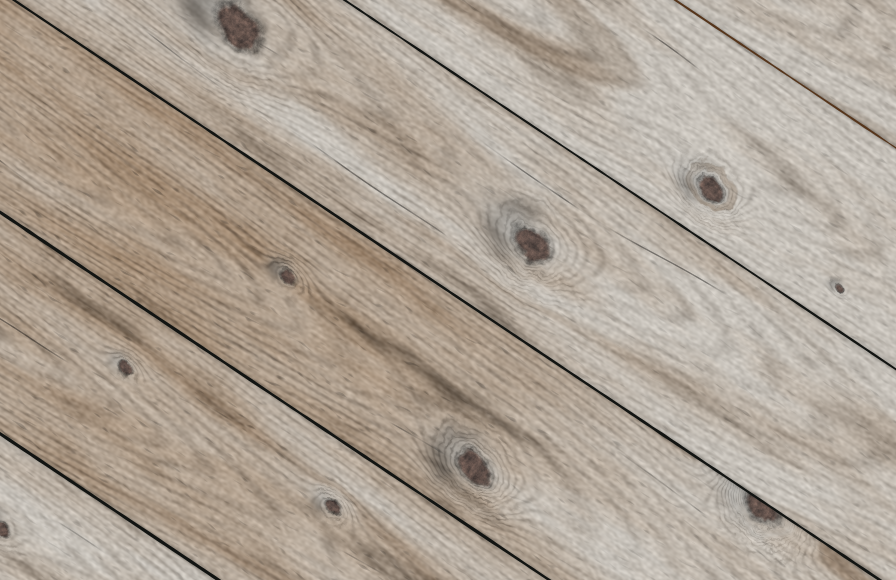
This texture is drawn by a Shadertoy shader. Its source:

```glsl
// Weathered diagonal deck boards: six planks split by dark gaps.
// Growth rings are slices of a tilted cone, pushed aside and curled by knots;
// gradient noise adds stains, fibres, cracks and worn edges.

vec2 gradientAt(vec2 cell) {
    vec2 q = vec2(dot(cell, vec2(127.1, 311.7)), dot(cell, vec2(269.5, 183.3)));
    return fract(sin(q) * 43758.55) * 2.0 - 1.0;
}

float gradientNoise(vec2 p) {
    vec2 i = floor(p), f = p - i, s = f * f * f * (f * (f * 6.0 - 15.0) + 10.0);
    vec2 e = vec2(0, 1);
    float low = mix(dot(gradientAt(i), f), dot(gradientAt(i + e.yx), f - e.yx), s.x);
    float high = mix(dot(gradientAt(i + e), f - e), dot(gradientAt(i + 1.0), f - 1.0), s.x);
    return mix(low, high, s.y);
}

float fractalNoise(vec2 p) {
    float sum = 0.0, amp = 1.0;
    for (int i = 0; i < 4; i++) {
        sum += amp * gradientNoise(p);
        p = p * 2.03 + 17.3;
        amp *= 0.55;
    }
    return sum;
}

// Per plank: first knot along, spacing along, position across, step across
const vec4 knotRow[6] = vec4[6](
    vec4(9, 1, 0.5, 0), vec4(1.2, 0.28, 0.745, 0.06), vec4(0.367, 0.63, 0.435, 0.1),
    vec4(0.678, 0.45, 0.42, 0.3), vec4(0.533, 0.43, 0.323, 0), vec4(0.509, 9, 0.43, 0));
// Per plank: radius of the first knot and of the later ones
const vec2 knotRadius[6] = vec2[6](
    vec2(0.01), vec2(0.018, 0.006), vec2(0.032, 0.026),
    vec2(0.011, 0.024), vec2(0.01, 0.011), vec2(0.012, 0.01));

void mainImage(out vec4 fragColor, in vec2 fragCoord) {
    float pixel = 1.0 / iResolution.y;
    vec2 p = vec2(fragCoord.x, iResolution.y - fragCoord.y) * pixel;

    // Plank frame: x runs along the boards, y across them
    vec2 board = vec2(dot(p, vec2(0.831, 0.5566)), dot(p, vec2(-0.5566, 0.831)));
    const float pitch = 0.3173;
    float row = (board.y + 0.0133) / pitch;
    float id = floor(row);
    float across = (row - id) * pitch;
    int plank = int(clamp(id + 3.0, 0.0, 5.0));
    vec2 local = board + vec2(id * 7.3, id * 3.1);

    // Knots bend the grain and collect their own masks
    float center = pitch * (0.5 + 0.12 * sin(id * 4.4 + 2.4));
    float d = across - center + 0.022 * gradientNoise(local * vec2(2.2, 4));
    float core = 0.0, rim = 0.0, halo = 0.0, shade = 0.0, curl = 0.0, curlRing = 0.0;
    int count = id == 0.0 ? 3 : 2;
    for (int k = 0; k < count; k++) {
        vec4 r = knotRow[plank];
        float n = float(k);
        float radius = k == 0 ? knotRadius[plank].x : knotRadius[plank].y;
        vec2 q = vec2(board.x - r.x - n * r.y, across - pitch * fract(r.z + n * r.w));
        q += radius * 0.45 * fractalNoise(local * 0.7 / radius + n);
        q.y -= 0.15 * q.x * exp(-abs(q.x) / radius * 0.3);
        float e = length(q * vec2(0.66, 1)) / radius;
        float push = exp(-pow(q.x / radius / 3.5, 2.0) - abs(q.y) / radius * 0.4);
        d -= 1.1 * radius * push * q.y / sqrt(q.y * q.y + radius * radius * 0.5);

        float weight = exp(-e * e * 0.25) * smoothstep(0.0, 0.025, radius);
        curlRing = mix(curlRing, e * radius, weight);
        curl = max(curl, weight);
        float soft = max(0.15, pixel / radius);
        core = max(core, 1.0 - smoothstep(0.85 - soft, 0.85 + soft, e));
        rim = max(rim, exp(-pow((e - 0.95) / 0.2, 2.0)));
        vec2 behind = (q + vec2(1.3 * radius, 0)) * vec2(0.5, 0.85) / radius;
        halo = max(halo, exp(-dot(behind, behind) * 0.55));
        shade = max(shade, exp(-pow(e - 1.9, 2.0) * 2.0) * smoothstep(0.5, -2.0, q.x / radius));
    }

    // Growth rings: the cone's depth rises along the board, giving arched tips
    float depth = 0.01 + 0.085 * board.x + 0.02 * gradientNoise(local * vec2(2.5, 2));
    float ring = mix(sqrt(d * d + depth * depth), curlRing, curl);
    float phase = ring * 96.0 + 0.6 * fractalNoise(local * vec2(3, 22));
    float wave = 0.5 + 0.5 * sin(6.2832 * phase);
    float fade = 1.0 - smoothstep(0.35, 0.8, fwidth(phase));
    float grain = mix(0.35, wave * wave, fade);
    float broken = clamp(0.85 + 1.3 * gradientNoise(local * vec2(22, 70)), 0.1, 1.7);
    float bands = gradientNoise(vec2(ring * 28.0, id * 5.7 + board.x * 0.5));

    // Board tone: warmer in the middle planks, bleached towards the right
    float stain = fractalNoise(local * vec2(2.4, 12));
    float warm = 0.12 + 0.75 * exp(-pow(id - 0.3, 2.0) * 0.8);
    warm *= 1.0 - 0.7 * smoothstep(0.5, 1.6, board.x);
    warm = clamp(warm + 0.5 * stain + 0.3 * bands, 0.0, 1.15);
    vec3 color = mix(vec3(0.79, 0.77, 0.74), vec3(0.66, 0.565, 0.47), warm);
    float contrast = (0.11 + 0.12 * warm) * (0.8 + 0.8 * gradientNoise(local * vec2(4, 14)));
    color *= 1.0 - contrast * grain * broken * vec3(0.95, 1.0, 1.05);
    color *= 1.0 - 0.15 * smoothstep(0.1, 0.4, bands) * vec3(0.8, 1.0, 1.2);
    color *= 1.0 - 0.3 * smoothstep(0.2, 0.75, stain) * (0.25 + warm);

    // Fibres, speckle and dark pores
    color += 0.08 * gradientNoise(local * vec2(18, 130));
    color += 0.11 * gradientNoise(local * vec2(95, 165));
    float pores = gradientNoise(local * vec2(40, 150) + 31.0);
    color *= 1.0 - (0.1 + 0.15 * warm) * smoothstep(0.2, 0.55, pores);

    // Fine drying cracks, each broken into short runs
    for (float k = 0.0; k < 3.0; k++) {
        float path = pitch * (0.22 + 0.27 * k) + 0.03 * gradientNoise(vec2(local.x * 3.0, k * 5.3 + 0.5));
        float run = gradientNoise(vec2(board.x * 3.5, id * 3.7 + k * 2.3 + 0.4));
        float mask = smoothstep(0.15, 0.4, run + 0.25 * gradientNoise(local * 25.0));
        float line = 1.0 - smoothstep(0.0002, 0.0008 + pixel * 0.8, abs(across - path));
        color *= 1.0 - 0.4 * mask * line;
    }

    // Knots: bleached surround, grey shadow, dark rim, reddish mottled core
    color = mix(color, vec3(0.71, 0.71, 0.70) * (1.0 - 0.25 * grain * broken), 0.55 * halo);
    color *= 1.0 - 0.3 * shade * clamp(0.6 + 1.2 * stain, 0.0, 1.2);
    float mottle = fractalNoise(local * 75.0);
    vec3 heart = mix(vec3(0.48, 0.38, 0.34), vec3(0.22, 0.18, 0.17), clamp(0.5 + 0.9 * mottle, 0.0, 1.0));
    color = mix(color, heart, 0.9 * core);
    color *= 1.0 - 0.4 * rim * clamp(0.7 + 0.9 * mottle, 0.0, 1.3);

    // Gaps: wider towards the lower left, with worn edges
    float seam = floor(row + 0.5);
    float edge = abs(row - seam) * pitch + 0.0007 * gradientNoise(board * vec2(45, 5));
    float halfWidth = 0.0015 + 0.0003 * (seam + 2.0);
    halfWidth += 0.0006 * gradientNoise(vec2(board.x * 9.0, seam + 0.5));
    color *= 1.0 - 0.2 * exp(-max(edge - halfWidth, 0.0) / 0.003);
    vec3 gapColor = mix(vec3(0.36, 0.22, 0.11), vec3(0.07, 0.08, 0.07), smoothstep(-2.2, -1.0, seam));
    float gap = 1.0 - smoothstep(halfWidth - 0.6 * pixel, halfWidth + 0.6 * pixel, edge);
    fragColor = vec4(mix(color, gapColor, gap), 1.0);
}
```
